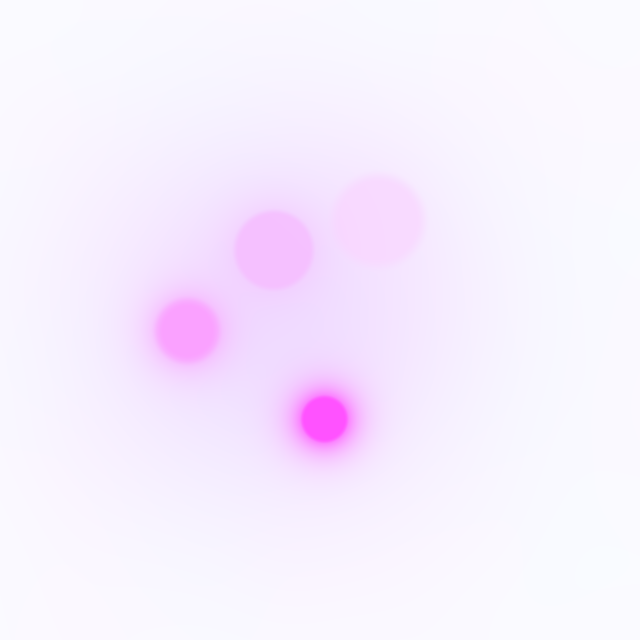
Give the GLSL for this background, as a WebGL 2 fragment shader.

```glsl
#version 300 es
precision highp float;
// Four magenta orbs, growing and fading along an arc, on a pale lavender haze.

uniform vec2 u_resolution;
out vec4 fragColor;

const vec3 PAPER = vec3(0.982, 0.980, 1.0);
const vec3 HAZE = vec3(0.938, 0.868, 1.0);

const int ORB_COUNT = 4;

// Orbs from faintest to brightest: center, radius, edge softness
const vec4 ORB_SHAPE[ORB_COUNT] = vec4[](
    vec4(0.591, 0.655, 0.071, 0.012),
    vec4(0.428, 0.609, 0.061, 0.006),
    vec4(0.293, 0.483, 0.047, 0.010),
    vec4(0.507, 0.345, 0.035, 0.004));

const vec3 ORB_COLOR[ORB_COUNT] = vec3[](
    vec3(0.972, 0.855, 1.0),
    vec3(0.960, 0.755, 1.0),
    vec3(0.980, 0.630, 1.0),
    vec3(1.000, 0.320, 1.0));

// Halo strength at the rim and its falloff length
const vec2 ORB_HALO[ORB_COUNT] = vec2[](
    vec2(0.20, 0.050),
    vec2(0.48, 0.036),
    vec2(0.62, 0.026),
    vec2(0.76, 0.023));

vec2 hashGradient(vec2 cell) {
    float angle = 6.2832 * fract(sin(dot(cell, vec2(127.1, 311.7))) * 437.585);
    return vec2(cos(angle), sin(angle));
}

float gradientNoise(vec2 p) {
    vec2 cell = floor(p);
    vec2 f = fract(p);
    vec2 blend = f * f * f * (f * (f * 6.0 - 15.0) + 10.0);
    vec2 right = vec2(1.0, 0.0);
    vec2 up = vec2(0.0, 1.0);
    float bottom = mix(dot(hashGradient(cell), f),
                       dot(hashGradient(cell + right), f - right), blend.x);
    float top = mix(dot(hashGradient(cell + up), f - up),
                    dot(hashGradient(cell + 1.0), f - 1.0), blend.x);
    return mix(bottom, top, blend.y);
}

// Broad lavender cloud with a very faint drift in hue
vec3 background(vec2 p, vec2 center, float spread) {
    vec2 offset = (p - center) / spread;
    vec3 color = mix(PAPER, HAZE, exp(-dot(offset, offset)));
    float drift = gradientNoise(p * 4.0) * 0.008;
    return color + vec3(drift, -drift, 0.0);
}

// Coverage of a soft disc together with its exponential halo
float orbCoverage(float dist, float softness, vec2 halo) {
    float inside = 1.0 - smoothstep(-softness, softness, dist);
    float glow = halo.x * exp(-max(dist, 0.0) / halo.y);
    return mix(glow, 1.0, inside);
}

void main() {
    float side = min(u_resolution.x, u_resolution.y);
    vec2 p = (gl_FragCoord.xy - 0.5 * u_resolution) / side + 0.5;

    vec3 color = background(p, vec2(0.430, 0.505), 0.30);

    for (int i = 0; i < ORB_COUNT; i++) {
        vec4 shape = ORB_SHAPE[i];
        float dist = length(p - shape.xy) - shape.z;
        color = mix(color, ORB_COLOR[i], orbCoverage(dist, shape.w, ORB_HALO[i]));
    }

    fragColor = vec4(clamp(color, 0.0, 1.0), 1.0);
}
```
